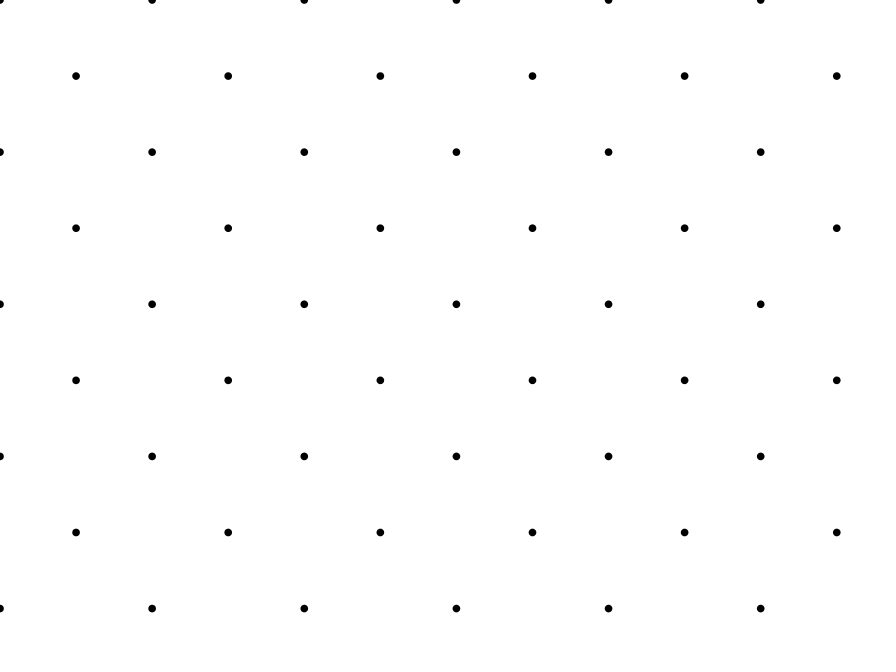
Reproduce this pattern procedurally as a Shadertoy shader.

```glsl
// Staggered lattice of small black dots on a plain white ground.

#define TILES_DOWN 4.417     // lattice periods per canvas height
#define DOT_RADIUS 0.025     // in lattice periods
#define GROUND_COLOR vec3(1.0)
#define DOT_COLOR vec3(0.0)

// Signed distance to the nearest dot of a square lattice with dots at integers
float latticeDots(vec2 p) {
    vec2 cell = fract(p + 0.5) - 0.5;
    return length(cell) - DOT_RADIUS;
}

void mainImage(out vec4 fragColor, in vec2 fragCoord) {
    // Lattice coordinates, anchored at the top left corner
    float pixelsPerTile = iResolution.y / TILES_DOWN;
    vec2 p = vec2(fragCoord.x, iResolution.y - fragCoord.y) / pixelsPerTile;

    // Corner dots joined with dots at the tile centres
    float dist = min(latticeDots(p), latticeDots(p + 0.5));

    // Edge smoothed over one pixel
    float coverage = clamp(0.5 - dist * pixelsPerTile, 0.0, 1.0);
    fragColor = vec4(mix(GROUND_COLOR, DOT_COLOR, coverage), 1.0);
}
```
